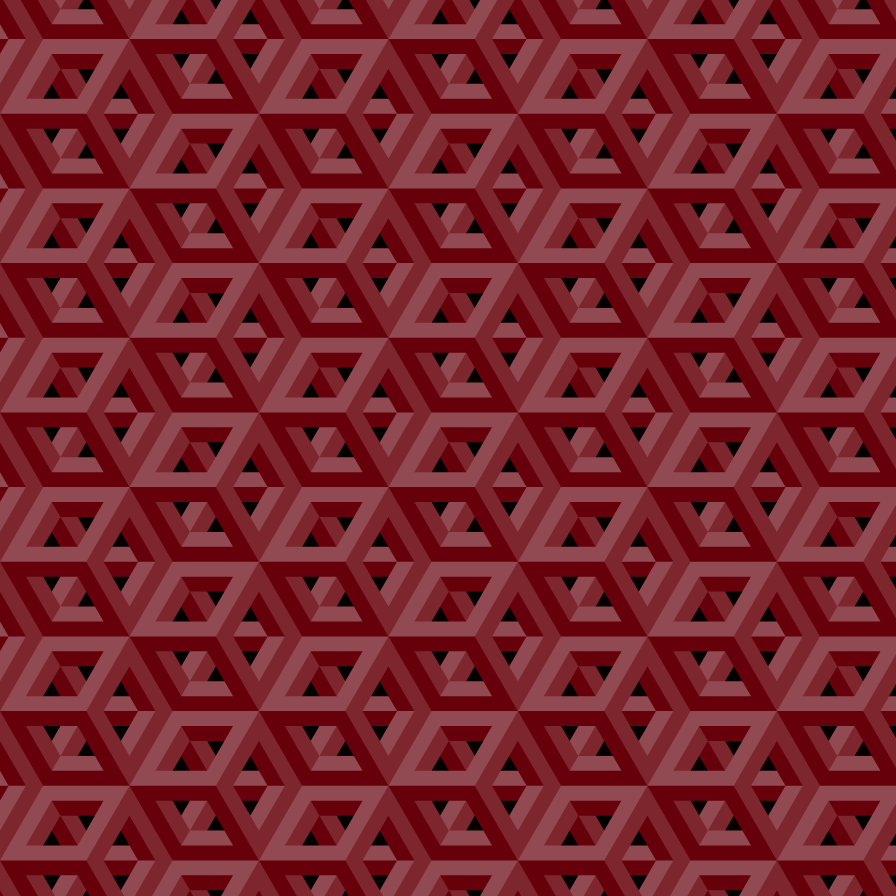
Give the GLSL for this pattern, as a WebGL 2 fragment shader.

```glsl
#version 300 es
precision highp float;
// Hollow cubes in isometric view, packed in a hexagonal grid on near black.
// Each cell traces one ray through a cube frame and colours the first beam
// face by its axis, so inner faces and gaps follow from the geometry.
uniform vec2 u_resolution;
out vec4 fragColor;

const float BEAM = 0.2;   // beam thickness, as a share of the cube edge

// Offset from the nearest cell centre, for hexagons of radius 1
vec2 hexOffset(vec2 p) {
    vec2 period = vec2(3.0, sqrt(3.0));
    vec2 a = mod(p + 0.5 * period, period) - 0.5 * period;
    vec2 b = mod(p, period) - 0.5 * period;
    return dot(a, a) < dot(b, b) ? a : b;
}

// True where a coordinate lies inside the near or far layer of beams
bool inBeamLayer(float v) {
    return abs(v - 0.5) > 0.5 - BEAM;
}

vec3 faceColour(int axis) {
    if (axis == 0) return vec3(0.49, 0.15, 0.18);   // right
    if (axis == 1) return vec3(0.40, 0.00, 0.04);   // lower left
    return vec3(0.57, 0.29, 0.32);                  // upper left
}

vec3 traceFrame(vec2 q) {
    // Cube coordinates where the ray enters, measured from the near corner
    vec3 entry = vec3(-q.x, dot(q, vec2(0.5, 0.866025)), dot(q, vec2(0.5, -0.866025))) / 1.5;
    entry -= min(entry.x, min(entry.y, entry.z));

    vec3 colour = vec3(0.02, 0.0, 0.0);
    float nearest = 10.0;
    for (int axis = 0; axis < 3; axis++) {
        // Beams can only be entered through the front of either layer
        for (int layer = 0; layer < 2; layer++) {
            float t = float(layer) * (1.0 - BEAM) - entry[axis];
            if (t < 0.0 || t >= nearest) continue;
            float u = entry[(axis + 1) % 3] + t;
            float v = entry[(axis + 2) % 3] + t;
            if (max(u, v) < 1.0001 && (inBeamLayer(u) || inBeamLayer(v))) {
                nearest = t;
                colour = faceColour(axis);
            }
        }
    }
    return colour;
}

void main() {
    // Average a 4 by 4 grid of samples to smooth the edges
    vec3 sum = vec3(0.0);
    for (int i = 0; i < 16; i++) {
        vec2 jitter = (vec2(i % 4, i / 4) + 0.5) / 4.0 - 0.5;
        vec2 uv = (gl_FragCoord.xy + jitter) / u_resolution;
        // About three and a half cells across, six down
        vec2 p = (uv - vec2(0.0, 0.0397)) * vec2(10.38, 10.392) - vec2(1.0, 0.0);
        sum += traceFrame(hexOffset(p));
    }
    fragColor = vec4(sum / 16.0, 1.0);
}
```
